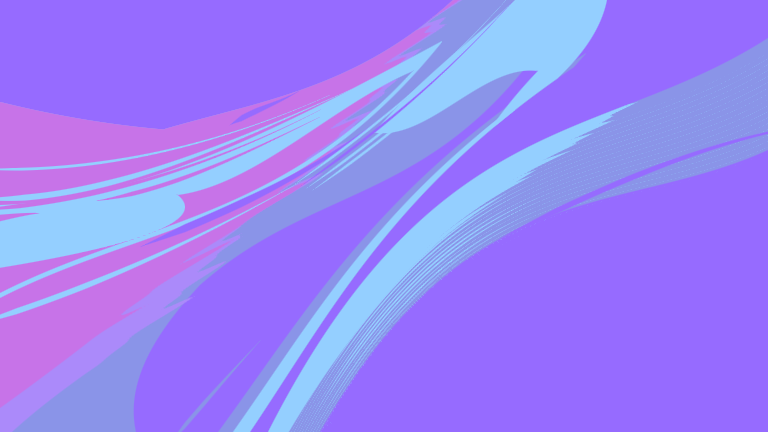
Write a Shadertoy shader that draws this background.

```glsl
// Flat abstract paint sweeps: pink, slate and sky ribbons flowing over violet.
// Ribbons are areas between cubic edges, layered back to front; tapered strokes
// and hashed or sine-feathered lanes give the dry-brush streaks.
#define VIOLET vec3(0.59, 0.42, 1.00)
#define SLATE vec3(0.54, 0.58, 0.91)
#define SKY vec3(0.58, 0.81, 1.00)
#define PINK vec3(0.78, 0.45, 0.91)
#define LILAC vec3(0.67, 0.54, 0.98)
#define CANVAS_HEIGHT 4.32
#define LANES 19.0
#define FEATHER 0.07

float hash(float n) { return fract(sin(n * 91.7) * 437.5); }

// Cubic through four knots, evaluated at x
float curve(float x, vec2 a, vec2 b, vec2 c, vec2 d) {
    float ab = (b.y - a.y) / (b.x - a.x);
    float bc = (c.y - b.y) / (c.x - b.x);
    float cd = (d.y - c.y) / (d.x - c.x);
    float abc = (bc - ab) / (c.x - a.x);
    float bcd = (cd - bc) / (d.x - b.x);
    float bend = (bcd - abc) / (d.x - a.x);
    return a.y + (x - a.x) * (ab + (x - b.x) * (abc + (x - c.x) * bend));
}

// Signed field of a stroke that is pointed at both ends
float stroke(vec2 p, vec2 a, vec2 b, vec2 c, vec2 d, float halfWidth) {
    float t = (p.x - a.x) / (d.x - a.x);
    float taper = min(1.0, min(6.0 * t, 1.6 * (1.0 - t)));
    float body = abs(p.y - curve(p.x, a, b, c, d)) - halfWidth * taper;
    return max(body, max(a.x - p.x, p.x - d.x));
}

// Lay a colour over the negative side of a field, with a smooth edge
void paint(inout vec3 color, vec3 ink, float field) {
    color = mix(color, ink, clamp(0.5 - field / max(fwidth(field), 1e-4), 0.0, 1.0));
}

void mainImage(out vec4 fragColor, in vec2 fragCoord) {
    // y runs downward from the top edge
    vec2 p = vec2(fragCoord.x, iResolution.y - fragCoord.y) * CANVAS_HEIGHT / iResolution.y;
    float x = p.x, y = p.y;
    vec3 color = VIOLET;

    // Upper slate sweep with a violet hollow
    float crest = min(1.02 + x * (0.25 - 0.05 * x),
        curve(x, vec2(1.65, 1.29), vec2(2.98, 0.91), vec2(3.9, 0.48), vec2(4.53, 0.0)));
    float spine = curve(y, vec2(1.0, 5.28), vec2(1.95, 4.22), vec2(2.88, 3.46), vec2(4.32, 2.5));
    float hollowTop = curve(x, vec2(2.0, 2.85), vec2(2.56, 2.44), vec2(3.63, 1.91), vec2(4.7, 1.25));
    float hollowLeft = curve(y, vec2(2.85, 2.0), vec2(3.35, 1.6), vec2(3.75, 1.4), vec2(4.32, 1.36));
    float hollow = max(max(hollowTop - y, hollowLeft - x), x - spine + 0.06 + 0.06 * y);
    float sweep = max(crest - y, x - min(spine, 6.33 - 0.88 * y));
    paint(color, SLATE, max(sweep, -hollow));

    // Sky head wrapped around a slate tongue, then its long thin tail
    float headLeft = curve(x, vec2(3.85, 1.2), vec2(4.3, 0.75), vec2(4.7, 0.4), vec2(5.15, 0.0));
    float headRight = min(spine, 6.07 - 0.2 * y - 0.55 * y * y);
    float tongueTop = curve(x, vec2(3.88, 1.33), vec2(4.3, 1.18), vec2(4.9, 0.82), vec2(5.37, 0.71));
    float tongue = max(tongueTop - y, x - spine + 0.06 + 0.5 * max(1.2 - y, 0.0));
    float head = max(max(headLeft - y, x - headRight), max(y - 1.35, 3.7 - x));
    paint(color, SKY, max(head, -tongue));
    paint(color, SKY, max(max(x - spine, spine - 0.02 - 0.035 * y - x), 1.1 - y));

    // Pink body with a feathered lilac fringe
    float across = y + 0.55 * x;
    float feather = FEATHER * (sin(across * 37.0) + 0.6 * sin(across * 71.0 + 1.0))
        * smoothstep(0.8, 1.7, x);
    float shiftedX = x + feather;
    float pinkBase = curve(shiftedX, vec2(0.0, 4.08), vec2(1.3, 3.1), vec2(2.15, 2.45), vec2(3.0, 1.85));
    float lilacBase = curve(shiftedX, vec2(0.12, 4.32), vec2(0.7, 3.85), vec2(1.5, 3.25), vec2(2.2, 2.55));
    float pinkRight = shiftedX - 4.5 + 0.84 * y;
    paint(color, LILAC, max(max(crest - y, y - lilacBase), max(pinkRight - 0.08, x - 2.4)));
    paint(color, LILAC, max(max(crest - y, y - pinkBase), pinkRight - 0.08));
    paint(color, PINK, max(max(crest - y, y - pinkBase), pinkRight));

    // Sky band on the left, opened by a wedge
    float bandTop = curve(x, vec2(0.0, 2.05), vec2(1.5, 1.77), vec2(3.0, 1.15), vec2(4.42, 0.41));
    float bandBase = curve(x, vec2(0.0, 2.98), vec2(1.5, 2.38), vec2(2.9, 1.76), vec2(4.42, 0.42));
    float wedgeTop = curve(x, vec2(1.78, 1.95), vec2(2.9, 1.45), vec2(3.4, 1.12), vec2(4.0, 0.77));
    float notch = 1.85 - 5.0 * (y - 2.07) * (y - 2.07);
    float wedge = max(max(wedgeTop - y, y - bandBase + 0.05), notch - x);
    paint(color, SKY, max(max(max(bandTop - y, y - bandBase), x - 4.42), -wedge));

    // Brush strokes along the left band
    paint(color, SKY, stroke(p, vec2(-0.4, 1.68), vec2(1.3, 1.58), vec2(2.4, 1.3), vec2(3.3, 0.95), 0.014));
    paint(color, SKY, stroke(p, vec2(-0.4, 1.98), vec2(1.2, 1.8), vec2(2.2, 1.46), vec2(3.5, 0.9), 0.03));
    paint(color, PINK, stroke(p, vec2(-0.4, 2.11), vec2(1.2, 1.87), vec2(2.2, 1.55), vec2(3.2, 1.1), 0.022));
    paint(color, PINK, stroke(p, vec2(0.95, 2.01), vec2(1.6, 1.86), vec2(2.4, 1.55), vec2(3.2, 1.17), 0.022));
    paint(color, PINK, stroke(p, vec2(-0.3, 2.22), vec2(0.0, 2.18), vec2(0.2, 2.15), vec2(0.42, 2.13), 0.035));
    paint(color, SKY, stroke(p, vec2(-0.4, 3.29), vec2(1.0, 2.8), vec2(2.0, 2.35), vec2(3.0, 1.82), 0.03));
    paint(color, VIOLET, stroke(p, vec2(1.4, 2.47), vec2(2.2, 2.13), vec2(3.0, 1.73), vec2(4.1, 0.95), 0.04));
    paint(color, VIOLET, stroke(p, vec2(2.3, 1.25), vec2(2.5, 1.14), vec2(2.75, 1.03), vec2(2.99, 0.91), 0.03));
    for (int i = 0; i < 4; i++) {
        vec2 shift = vec2(0.06, 0.02) * float(i);
        paint(color, i == 1 ? VIOLET : SKY, stroke(p - shift, vec2(2.95, 1.84), vec2(3.6, 1.36),
            vec2(4.2, 0.86), vec2(5.06, 0.0), 0.016));
    }

    // Lower slate ribbon; depth runs from its upper edge (0) to its lower edge (1)
    float ribbonTop = curve(x, vec2(2.68, 4.32), vec2(4.03, 2.37), vec2(5.6, 1.32), vec2(7.68, 0.38));
    float ribbonBase = curve(x, vec2(3.2, 4.32), vec2(4.31, 2.88), vec2(6.0, 2.0), vec2(7.68, 1.5));
    float ribbon = max(max(ribbonTop - y, y - ribbonBase), 2.6 - x);
    paint(color, SLATE, ribbon);
    float depth = (y - ribbonTop) / max(ribbonBase - ribbonTop, 0.1);
    float fray = 0.025 * (sin(depth * 70.0) + sin(depth * 117.0 + x));
    float skyLimit = 0.52 - 0.1 * (x - 4.0) * (x - 4.0);
    paint(color, SKY, max(ribbon, depth - skyLimit - fray * smoothstep(3.4, 4.4, x)));

    // Dry-brush lanes following the ribbon
    float lane = floor(depth * LANES), chance = hash(lane + 3.0);
    float reach = smoothstep(3.2, 3.9, x + 0.3 * chance) * (1.0 - smoothstep(4.3, 5.0 + 0.9 * chance, x));
    float bristle = abs(fract(depth * LANES) - 0.5) - 0.38 * reach * (0.4 + 0.6 * chance) + 0.04;
    paint(color, SKY, max(max(ribbon, bristle), max(0.22 - depth, depth - 0.92)));

    // Slit in the ribbon and the loose hair at the lower left
    paint(color, VIOLET, stroke(p, vec2(5.0, 2.38), vec2(6.0, 1.91), vec2(7.0, 1.52), vec2(8.5, 1.2), 0.03));
    paint(color, SLATE, stroke(p, vec2(1.7, 4.43), vec2(2.0, 4.08), vec2(2.3, 3.74), vec2(2.6, 3.41), 0.03));

    fragColor = vec4(color, 1.0);
}
```
